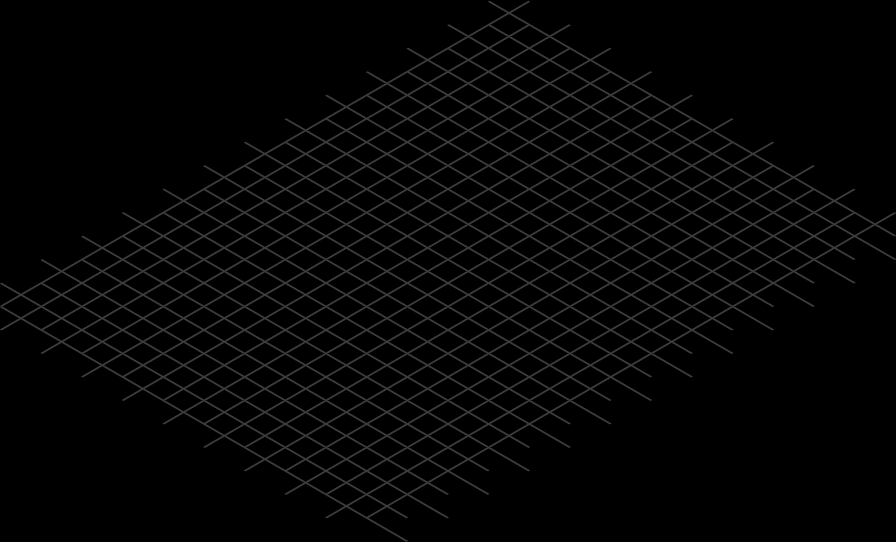
This pattern is drawn by a Shadertoy shader. Its source:

```glsl
// Draws a slanted isometric wire grid with frayed line ends on black.

const vec3 BACKGROUND = vec3(0.0);
const vec3 WIRE = vec3(0.24);
const vec2 TILE = vec2(0.04539, 0.02621);   // tile size, in canvas widths
const vec2 MARGIN = vec2(0.0007, 0.0014);   // inset of the top left tile
const float HALF_WIDTH = 0.00098;           // half the wire thickness

// Antialiased coverage of a signed distance
float coverage(float dist, float pixel) {
    return clamp(0.5 - dist / pixel, 0.0, 1.0);
}

// One family of parallel wires on whole values of "across".
// Odd wires start and end one step later, which frays the outline.
float wires(float across, float along, vec2 indexRange,
            float evenStart, float span, float stepSize, float pixel) {
    float index = clamp(round(across), indexRange.x, indexRange.y);
    float start = evenStart + mod(index, 2.0);
    float side = abs(across - index) * stepSize - HALF_WIDTH;
    float ends = (abs(along - start - 0.5 * span) - 0.5 * span) * stepSize;
    return coverage(side, pixel) * coverage(ends, pixel);
}

void mainImage(out vec4 fragColor, in vec2 fragCoord) {
    // Tile coordinates, counted from the top left corner
    float pixel = 1.0 / iResolution.x;
    vec2 fromTop = vec2(fragCoord.x, iResolution.y - fragCoord.y) * pixel;
    vec2 cell = (fromTop - MARGIN) / TILE;

    // Diagonal axes and the distance between neighbouring wires
    float rising = cell.x + cell.y;
    float falling = cell.x - cell.y;
    float stepSize = 1.0 / length(1.0 / TILE);

    // Both wire families, joined without brightening the crossings
    float down = wires(falling, rising, vec2(-13.0, 12.0), 12.0, 20.0, stepSize, pixel);
    float up = wires(rising, falling, vec2(13.0, 31.0), -14.0, 26.0, stepSize, pixel);
    fragColor = vec4(mix(BACKGROUND, WIRE, max(down, up)), 1.0);
}
```
